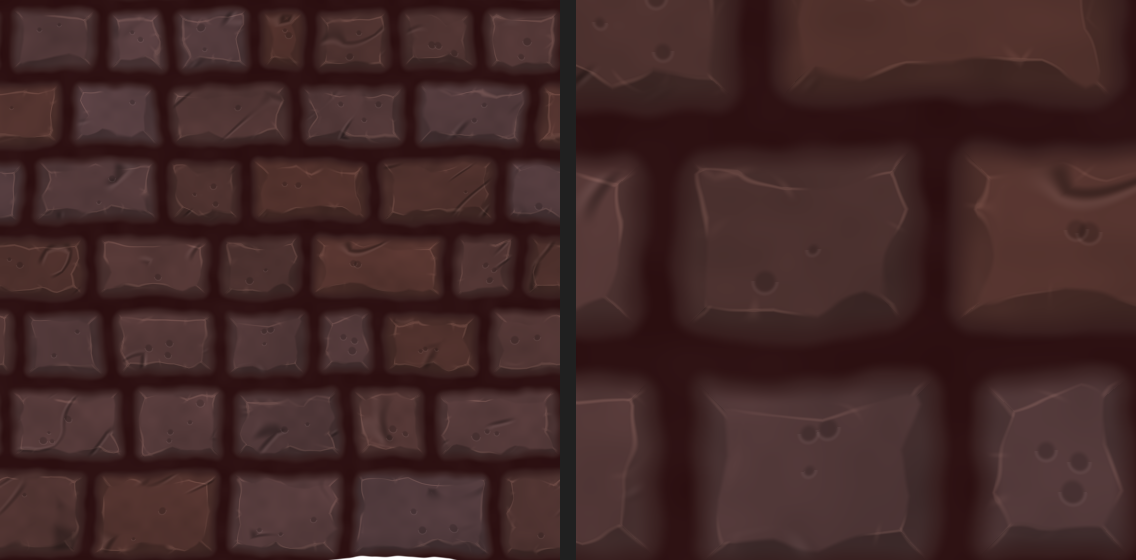
Left, the full canvas; right, a detail of the centre.
This texture is drawn by a WebGL 2 fragment shader. Its source:

```glsl
#version 300 es
precision highp float;
// Seven uneven courses of dark red-brown, chipped and cracked stone blocks.
uniform vec2 u_resolution;
out vec4 fragColor;

const float TAU = 6.2831853;
// Course borders from the top, blocks per course, and first joint of each course
const float courseEdge[8] = float[8](0.0, 0.132, 0.266, 0.403, 0.538, 0.676, 0.825, 1.0);
const int blockCount[7] = int[7](7, 5, 5, 5, 6, 5, 4);
const float firstJoint[7] = float[7](0.01, 0.12, 0.052, 0.163, 0.035, 0.01, 0.16);

float hash(vec2 p) {
  return fract(sin(dot(p, vec2(127.1, 311.7))) * 43758.5453);
}

// Linear interpolation keeps the contours angular, like broken stone
float chipNoise(vec2 p) {
  vec2 i = floor(p), f = fract(p);
  return mix(mix(hash(i), hash(i + vec2(1, 0)), f.x),
             mix(hash(i + vec2(0, 1)), hash(i + vec2(1, 1)), f.x), f.y);
}

float softNoise(vec2 p) {
  vec2 f = fract(p);
  return chipNoise(floor(p) + f * f * (3.0 - 2.0 * f));
}

float roundBox(vec2 p, vec2 halfSize, float radius) {
  vec2 q = abs(p) - halfSize + radius;
  return length(max(q, 0.0)) + min(max(q.x, q.y), 0.0) - radius;
}

// Slightly leaning joint; the index wraps so that the courses tile
float jointX(int course, int i, float localY) {
  int n = blockCount[course];
  int k = (i + 2 * n) % n;
  vec2 seed = vec2(float(k) + 3.0, float(course) * 5.0 + 2.0);
  float jitter = k == 0 ? 0.0 : 0.46 * (hash(seed) - 0.5);
  float lean = 0.14 * (hash(seed + 31.0) - 0.5);
  return firstJoint[course] + (float(i) + jitter) / float(n) + lean * localY;
}

void main() {
  vec2 uv = gl_FragCoord.xy / u_resolution;
  float pixel = 1.0 / u_resolution.y;

  // Hand-laid waviness, periodic across the canvas
  vec2 p = vec2(uv.x, 1.0 - uv.y - 0.006);
  p += vec2(0.002 * sin(TAU * (7.0 * uv.y + 2.0 * uv.x)),
            0.003 * sin(TAU * (3.0 * uv.x + uv.y)) + 0.0015 * sin(TAU * (8.0 * uv.x - 2.0 * uv.y)));
  p.y = fract(p.y);

  // Find the course, then the block in it
  int course = 0;
  for (int r = 1; r < 7; r++) if (p.y >= courseEdge[r]) course = r;
  float top = courseEdge[course], bottom = courseEdge[course + 1];
  float localY = p.y - 0.5 * (top + bottom);
  float left = 0.0, right = 1.0;
  int block = 0;
  for (int i = -2; i < 9; i++) {
    float a = jointX(course, i, localY), b = jointX(course, i + 1, localY);
    if (p.x >= a && p.x < b) { left = a; right = b; block = i; }
  }
  int n = blockCount[course];
  vec2 id = vec2(float((block + 2 * n) % n), float(course) * 9.0);

  // Block frame: y points up
  vec2 q = vec2(p.x - 0.5 * (left + right), -localY);
  vec2 halfSize = 0.5 * vec2(right - left, bottom - top) - 0.0075;
  halfSize.y -= 0.004 * hash(id + 4.0);
  vec2 grain = q + id * 3.17;
  float depth = -roundBox(q, halfSize, 0.018) + 0.005 * (softNoise(grain * 45.0) - 0.5);

  // Stone tint with cloudy paint and light from above
  float tone = hash(id + 7.3);
  vec3 stone = mix(vec3(0.305, 0.185, 0.165), vec3(0.325, 0.235, 0.245), tone);
  stone *= 0.94 + 0.14 * hash(id + 19.0);
  float cloud = softNoise(grain * 18.0) * 0.65 + softNoise(grain * 55.0) * 0.35;
  stone *= 0.91 + 0.18 * cloud;

  // Bevel around a jagged raised face
  float rim = depth - 0.011 - 0.021 * chipNoise(grain * 38.0);
  float face = smoothstep(-0.002, 0.002 + pixel, rim);
  vec2 inset = halfSize - abs(q);
  float slope = inset.y < inset.x ? sign(q.y) : -0.15 * sign(q.x);
  vec3 bevel = stone * (0.9 + 0.1 * slope + 0.12 * (chipNoise(grain * 30.0 + 9.0) - 0.5));
  vec3 color = mix(bevel, stone * (1.03 + 0.5 * q.y), face);

  // Broken light rim, corner ridges and short spurs across the bevel
  float patchy = smoothstep(0.3, 0.7, softNoise(grain * 26.0 + 5.0));
  float width = 0.0014 + pixel;
  float line = patchy * (1.0 - smoothstep(0.0, width, abs(rim)));
  float ridge = abs(inset.x - inset.y + 0.008 * (chipNoise(grain * 60.0) - 0.5));
  line += 0.6 * (1.0 - face) * (1.0 - smoothstep(0.0, width * 1.4, ridge));
  float spur = abs(chipNoise(grain * 34.0 + 17.0) - 0.5) / 34.0;
  line += 0.5 * patchy * (1.0 - smoothstep(0.0, width * 0.7, spur)) * (1.0 - smoothstep(0.0, 0.012, abs(rim)));
  color += vec3(0.105, 0.08, 0.07) * min(line, 1.0) * smoothstep(0.003, 0.012, depth);

  // Diagonal cracks: a dark cut with a lit lower lip
  vec2 along = mat2(0.8, -0.6, 0.6, 0.8) * grain * vec2(1.0, 1.0);
  float crack = (chipNoise(along * vec2(11.0, 25.0)) - 0.5) / 20.0;
  float cracked = smoothstep(0.5, 0.75, softNoise(grain * 16.0 + 23.0)) * smoothstep(0.006, 0.02, depth);
  color *= 1.0 - 0.28 * cracked * (1.0 - smoothstep(0.0, 0.003, abs(crack)));
  color += 0.045 * cracked * (1.0 - smoothstep(0.0, 0.0025, abs(crack - 0.003)));

  // A few small round pits on some blocks
  for (int i = 0; i < 4; i++) {
    vec2 seed = id + float(i) * 11.7;
    vec2 center = (vec2(hash(seed + 1.0), hash(seed + 2.0)) - 0.5) * halfSize;
    float radius = mix(0.003, 0.008, hash(seed + 3.0));
    float pit = length(q - center) - radius;
    float present = step(0.5, hash(seed + 6.0)) * face;
    color *= 1.0 - 0.16 * present * (1.0 - smoothstep(-0.003, 0.001, pit));
    color += 0.035 * present * step(q.y, center.y) * (1.0 - smoothstep(0.0, 0.002, abs(pit)));
  }

  // Soft shadow at the block edge, then the deep joint
  color = mix(vec3(0.215, 0.115, 0.115), color, smoothstep(0.0, 0.018, depth));
  vec3 mortar = vec3(0.165, 0.055, 0.06) + 0.02 * softNoise(uv * 40.0);
  color = mix(mortar, color, smoothstep(-0.004, 0.005, depth));

  // Torn white sliver at the lower edge
  float tear = 0.009 - 0.9 * pow(abs(uv.x - 0.7), 2.0) / 2.0 - 0.004 * softNoise(vec2(uv.x * 45.0, 2.0));
  tear -= 0.03 * smoothstep(0.13, 0.15, abs(uv.x - 0.69));
  color = mix(color, vec3(1.0), smoothstep(-pixel, pixel, tear - uv.y));
  fragColor = vec4(color, 1.0);
}
```
